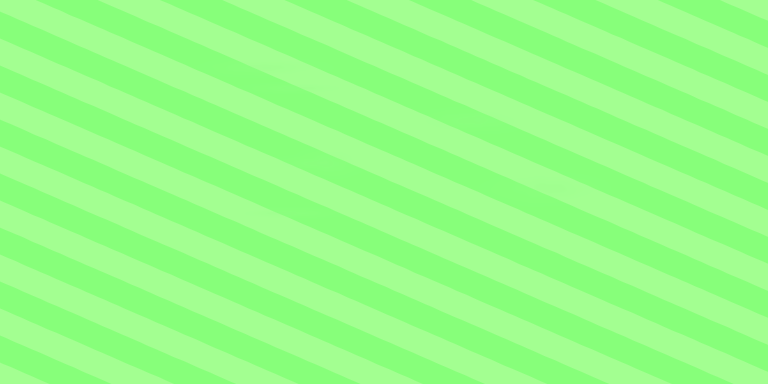
Write a Shadertoy shader that draws this pattern.

```glsl
// Slanted two-tone green stripes of equal width, falling to the right.
// A periodic signed distance gives the bands; gradient noise roughens their
// edges slightly and a few faint, wide smudges blend the two tones together.

#define DARK_GREEN vec3(0.53, 1.0, 0.48)
#define LIGHT_GREEN vec3(0.64, 1.0, 0.57)
#define SMUDGE_GREEN vec3(0.58, 0.99, 0.53)
#define SLOPE 0.434          // fall per unit of width
#define PERIOD 0.1406        // vertical repeat, in canvas heights
#define PHASE 0.1003         // top of a light band at the left edge
#define EDGE_WEAR 0.0012     // edge waviness, in canvas heights
#define SMUDGE_COUNT 7
#define SMUDGE_STRENGTH 0.3

vec2 hash2(vec2 p) {
    p = vec2(dot(p, vec2(127.1, 311.7)), dot(p, vec2(269.5, 183.3)));
    return fract(sin(p) * 43758.5);
}

float gradientNoise(vec2 p) {
    vec2 cell = floor(p), f = fract(p);
    vec2 u = f * f * f * (f * (f * 6.0 - 15.0) + 10.0);
    vec2 e = vec2(0.0, 1.0);
    float a = dot(hash2(cell) * 2.0 - 1.0, f);
    float b = dot(hash2(cell + e.yx) * 2.0 - 1.0, f - e.yx);
    float c = dot(hash2(cell + e.xy) * 2.0 - 1.0, f - e.xy);
    float d = dot(hash2(cell + e.yy) * 2.0 - 1.0, f - e.yy);
    return mix(mix(a, b, u.x), mix(c, d, u.x), u.y);
}

// Signed distance to the nearest stripe edge, positive inside a light band
float stripeDistance(vec2 p) {
    float s = (1.0 - p.y - SLOPE * p.x - PHASE) / PERIOD;
    float band = 0.25 - abs(fract(s + 0.25) - 0.5);
    return band * PERIOD / sqrt(1.0 + SLOPE * SLOPE);
}

// Faint flattened spots scattered around the middle
float smudges(vec2 p) {
    float amount = 0.0;
    for (int i = 0; i < SMUDGE_COUNT; i++) {
        vec2 seed = vec2(float(i), 3.7);
        vec2 center = mix(vec2(0.5, 0.25), vec2(1.45, 0.85), hash2(seed));
        vec2 size = mix(vec2(0.03, 0.008), vec2(0.1, 0.025), hash2(seed + 9.0));
        vec2 q = (p - center) / size;
        amount = max(amount, exp(-dot(q, q)));
    }
    return amount * (0.8 + 0.5 * gradientNoise(p * 25.0));
}

void mainImage(out vec4 fragColor, in vec2 fragCoord) {
    vec2 p = fragCoord / iResolution.y;
    float pixel = 1.0 / iResolution.y;

    // Stripes with slightly uneven edges
    float d = stripeDistance(p) + EDGE_WEAR * gradientNoise(p * 30.0);
    float light = clamp(0.5 + d / pixel, 0.0, 1.0);
    vec3 color = mix(DARK_GREEN, LIGHT_GREEN, light);

    // Wear
    color = mix(color, SMUDGE_GREEN, SMUDGE_STRENGTH * smudges(p));
    fragColor = vec4(color, 1.0);
}
```
